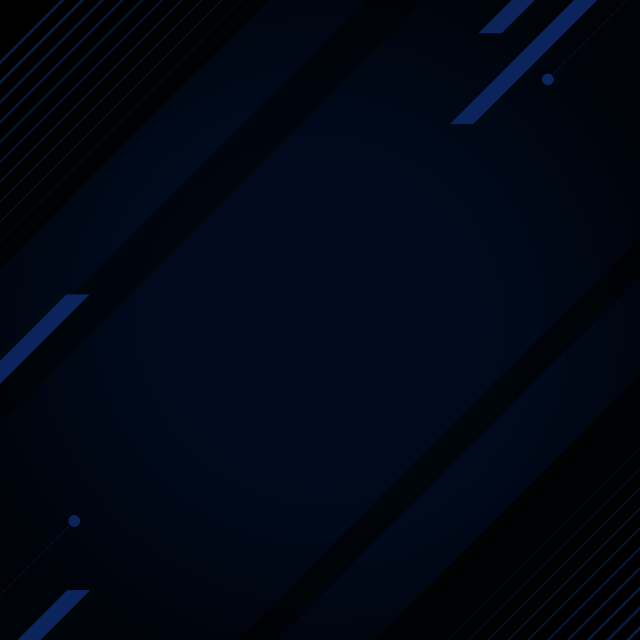
A three.js fragment shader for this background:

```glsl
// Dark navy backdrop: a soft radial glow crossed by diagonal shadow bands,
// with tapering pinstripes in two corners, slanted bars and dotted leaders.
// All diagonals are level sets of one coordinate, s = x + (1 - y).

varying vec2 vUv;

const vec3 GLOW_COLOR = vec3(0.0, 0.040, 0.112);
const vec3 RIM_COLOR = vec3(0.0, 0.010, 0.028);
const vec3 BAR_COLOR = vec3(0.045, 0.142, 0.355);
const vec3 STRIPE_COLOR = vec3(0.040, 0.120, 0.275);
const vec3 LEADER_COLOR = vec3(0.050, 0.110, 0.310);

const float GLOW_INNER = 0.20;
const float GLOW_OUTER = 0.68;
const float SOFT = 0.001;          // half width of smoothed edges
const float STRIPE_STEP = 0.0311;  // spacing of pinstripes along s
const float STRIPE_THICK = 0.0031; // half widths along s
const float STRIPE_THIN = 0.0007;
const float STRIPE_COUNT = 10.0;
const float BAR_WIDTH = 0.0362;
const float DOT_RADIUS = 0.0091;
const float DASH_PERIOD = 0.0075;
const float DIAGONAL = 0.70710678; // turns a step in s into a distance

// Coverage of a region from its signed distance (negative inside)
float cover(float d) {
  return 1.0 - smoothstep(-SOFT, SOFT, d);
}

// Diagonal band between two values of s
float band(float s, float lo, float hi) {
  return cover(max(lo - s, s - hi) * DIAGONAL);
}

// Pinstripes that start thick at the corner and thin out along dir
float pinstripes(float s, float first, float dir) {
  float ink = 0.0;
  for (float i = 0.0; i < STRIPE_COUNT; i += 1.0) {
    float t = i / (STRIPE_COUNT - 1.0);
    float halfWidth = mix(STRIPE_THICK, STRIPE_THIN, t);
    float center = first + dir * i * STRIPE_STEP;
    float line = band(s, center - halfWidth, center + halfWidth);
    ink = max(ink, line * mix(0.95, 0.6, t));
  }
  return ink;
}

// Slanted bar with a level end at endY, running up (dir 1) or down (dir -1)
float slantedBar(float s, float y, float start, float endY, float dir) {
  return band(s, start, start + BAR_WIDTH) * cover((endY - y) * dir);
}

// Dot plus a dashed diagonal leader running to the canvas edge
vec2 dotLeader(vec2 p, vec2 center, float dir) {
  vec2 q = p - center;
  float disc = cover(length(q) - DOT_RADIUS);
  float line = cover(abs(q.x - q.y) * DIAGONAL - 0.0006);
  float dash = abs(fract(q.x / DASH_PERIOD) - 0.5) * DASH_PERIOD;
  float dashes = cover(dash - 0.35 * DASH_PERIOD);
  return vec2(disc, line * dashes * step(0.0, q.x * dir));
}

void main() {
  vec2 p = vUv;
  float s = p.x + 1.0 - p.y;

  // Radial glow
  float falloff = smoothstep(GLOW_INNER, GLOW_OUTER, length(p - 0.5));
  vec3 color = mix(GLOW_COLOR, RIM_COLOR, falloff);

  // Lighter panels, shadow bands and near-black corners
  float panels = max(band(s, 0.420, 0.573), band(s, 1.432, 1.586));
  color *= 1.0 + 0.12 * panels;
  color *= 1.0 - 0.50 * band(s, 0.573, 0.664);
  color *= 1.0 - 0.58 * band(s, 1.370, 1.432);
  float corners = max(band(s, -1.0, 0.420), band(s, 1.586, 3.0));
  color *= 1.0 - 0.85 * corners;

  // Corner pinstripes
  float stripes = max(pinstripes(s, 0.098, 1.0), pinstripes(s, 1.981, -1.0));
  color = mix(color, STRIPE_COLOR, stripes);

  // Slanted bars
  float bars = slantedBar(s, p.y, 0.7995, 0.948, 1.0);
  bars = max(bars, slantedBar(s, p.y, 0.897, 0.806, 1.0));
  bars = max(bars, slantedBar(s, p.y, 0.564, 0.540, -1.0));
  bars = max(bars, slantedBar(s, p.y, 1.027, 0.078, -1.0));
  color = mix(color, BAR_COLOR, bars);

  // Dots with dashed leaders
  vec2 leaders = max(dotLeader(p, vec2(0.856, 0.876), 1.0),
                     dotLeader(p, vec2(0.116, 0.186), -1.0));
  color = mix(color, LEADER_COLOR, 0.7 * leaders.y);
  color = mix(color, BAR_COLOR, leaders.x);

  gl_FragColor = vec4(color, 1.0);
}
```
